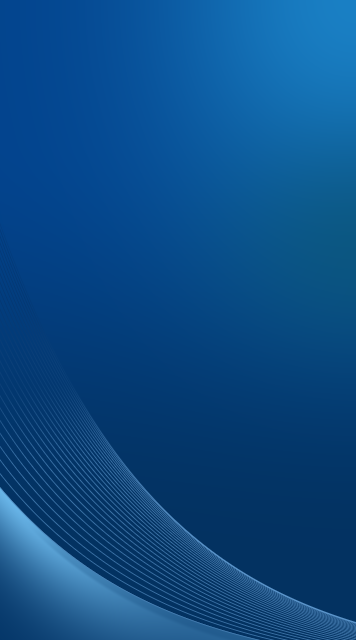
Give the GLSL for this background, as a WebGL 2 fragment shader.

```glsl
#version 300 es
precision highp float;
// Deep blue gradient with a sweeping fan of fine curved lines above a pale glow.

#define LINE_COUNT 26.0
#define LINE_WIDTH 0.0013
#define LINE_ALPHA 0.62
#define CURVE_DECAY 2.21
#define RIM_WIDTH 0.0022
#define GLOW_DEPTH 0.095

uniform vec2 u_resolution;
out vec4 outColor;

const vec3 NAVY = vec3(0.01, 0.195, 0.38);
const vec3 ROYAL = vec3(0.008, 0.26, 0.55);
const vec3 AZURE = vec3(0.10, 0.50, 0.77);
const vec3 TEAL = vec3(0.045, 0.34, 0.45);
const vec3 PALE = vec3(0.41, 0.71, 0.91);
const vec3 LINE_LIGHT = vec3(0.46, 0.70, 0.92);
const vec3 LINE_DARK = vec3(0.02, 0.17, 0.36);

// Elliptical soft light
float softLight(vec2 p, vec2 center, vec2 radius) {
    vec2 q = (p - center) / radius;
    return exp(-dot(q, q));
}

// Height of a falling exponential edge
float sweep(float x, float rise, float base) {
    return rise * exp(-CURVE_DECAY * x) + base;
}

// Smooth coverage of a stroke
float stroke(float dist, float width, float pixel) {
    return clamp((0.5 * width - abs(dist)) / pixel + 0.5, 0.0, 1.0)
         * min(1.0, width / pixel);
}

vec3 background(vec2 p) {
    vec3 color = mix(NAVY, ROYAL, smoothstep(0.15, 0.78, p.y));
    color = mix(color, AZURE, softLight(p, vec2(1.0), vec2(0.55, 0.38)));
    return mix(color, TEAL, 0.65 * softLight(p, vec2(1.05, 0.62), vec2(0.42, 0.17)));
}

void main() {
    vec2 p = gl_FragCoord.xy / u_resolution;
    float pixel = 1.0 / u_resolution.y;
    float aspect = u_resolution.x / u_resolution.y;

    // Band limits and their slopes in canvas height units
    float top = sweep(p.x, 0.701, -0.05);
    float bottom = sweep(p.x, 0.298, -0.06);
    float topSlope = CURVE_DECAY * (top + 0.05) / aspect;
    float bottomSlope = CURVE_DECAY * (bottom + 0.06) / aspect;
    float topDist = (p.y - top) / sqrt(1.0 + topSlope * topSlope);
    float bottomDist = (p.y - bottom) / sqrt(1.0 + bottomSlope * bottomSlope);
    float inBand = smoothstep(pixel, -pixel, topDist)
                 * smoothstep(-pixel, pixel, bottomDist);

    vec3 color = background(p);

    // Line index, with tighter spacing toward the upper limit
    float t = clamp((p.y - bottom) / (top - bottom), 0.0, 1.0);
    float bow = mix(0.4, 0.65, smoothstep(0.0, 0.5, p.x));
    float root = sqrt((1.0 + bow) * (1.0 + bow) - 4.0 * bow * t);
    float index = LINE_COUNT * (1.0 + bow - root) / (2.0 * bow);
    float slope = mix(bottomSlope, topSlope, t);
    float density = LINE_COUNT / (root * (top - bottom)) * sqrt(1.0 + slope * slope);
    float lineDist = (fract(index + 0.5) - 0.5) / density;

    // Lines turn from dark to light as they descend
    float lit = smoothstep(0.54, 0.26, p.y);
    float lineAlpha = mix(0.4, LINE_ALPHA, lit) * (0.35 + 0.65 * abs(2.0 * lit - 1.0));
    vec3 lineColor = mix(LINE_DARK, LINE_LIGHT, lit);
    color = mix(color, lineColor, inBand * lineAlpha * stroke(lineDist, LINE_WIDTH, pixel));

    // Upper rim
    float rim = stroke(topDist, RIM_WIDTH, pixel) * smoothstep(0.42, 0.12, p.y);
    color = mix(color, LINE_LIGHT, 0.7 * rim);

    // Pale glow below the band, darker at depth and toward the right
    float depth = max(bottom - p.y, 0.0);
    float glow = exp(-pow(depth / GLOW_DEPTH, 1.4)) * mix(1.0, 0.4, smoothstep(0.0, 0.6, p.x));
    glow *= 1.0 - 0.2 * smoothstep(0.05, 0.2, p.x) * smoothstep(0.016, 0.008, depth);
    vec3 base = mix(NAVY, ROYAL, 0.12);
    color = mix(color, mix(base, PALE, glow), smoothstep(pixel, -pixel, bottomDist));
    color = mix(color, LINE_LIGHT, 0.5 * stroke(bottomDist, LINE_WIDTH, pixel));

    outColor = vec4(color, 1.0);
}
```
